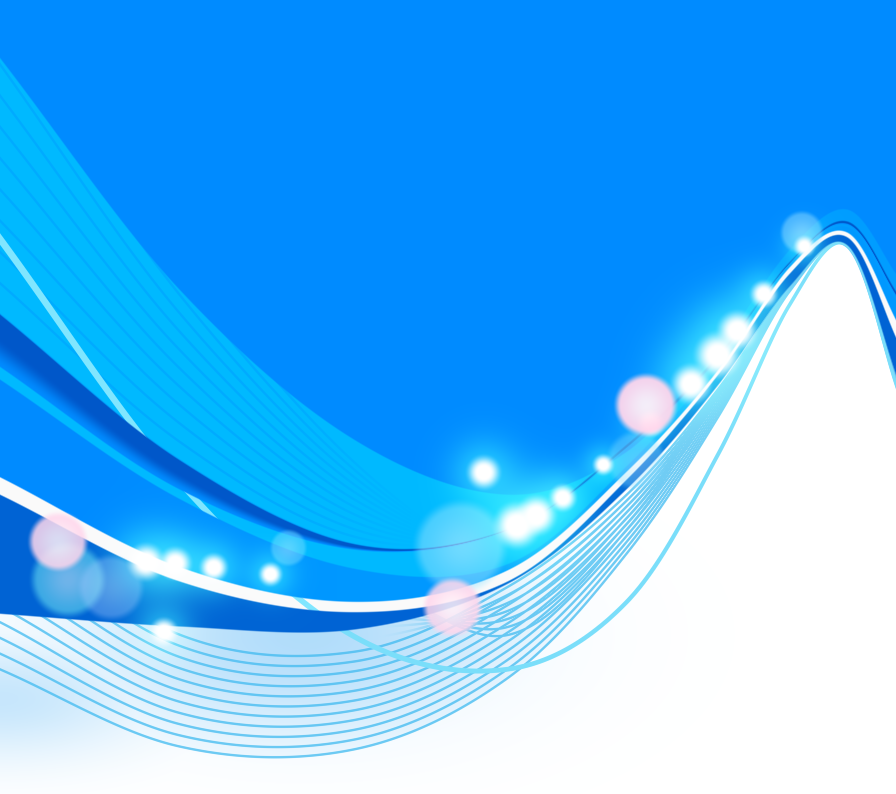
Reproduce this background procedurally as a WebGL 1 fragment shader.

```glsl
precision highp float;
// Flowing blue, cyan and white ribbons that sweep down and rise to a crest,
// with fine wires and glowing beads. Each edge is a spline of nine heights,
// whose knots crowd toward the crest; areas are layered from back to front.
uniform vec2 u_resolution;

#define BLUE vec3(0.0, 0.545, 1.0)
#define CYAN vec3(0.0, 0.725, 1.0)
#define DEEP vec3(0.0, 0.34, 0.79)
#define NAVY vec3(0.0, 0.39, 0.83)
#define PALE vec3(0.66, 0.85, 0.98)
#define WIRE vec3(0.25, 0.73, 0.94)
#define HALO vec3(0.2, 0.8, 1.0)
#define PINK vec3(1.0, 0.83, 0.92)
#define WIRE_WIDTH 0.0007
#define SLOPE_STEP 0.002

vec2 uv;
float aspect, pixel;
mat3 weightsHere, weightsNext;

// Cubic interpolation kernel
float kernel(float d) {
  d = abs(d);
  if (d < 1.0) return 1.0 + d * d * (1.5 * d - 2.5);
  return d < 2.0 ? 2.0 + d * (-4.0 + d * (2.5 - 0.5 * d)) : 0.0;
}

// Knot weights at x, with straight extension past both ends
mat3 knotWeights(float x) {
  float t = 5.0 * x + 3.0 * x * x * x * x * x;
  mat3 w = mat3(0.0);
  for (int i = 0; i < 3; i++)
    for (int j = 0; j < 3; j++) w[i][j] = kernel(t - float(3 * i + j));
  float before = kernel(t + 1.0), after = kernel(t - 9.0);
  w[0][0] += 2.0 * before;
  w[0][1] -= before;
  w[2][2] += 2.0 * after;
  w[2][1] -= after;
  return w;
}

float blend(mat3 w, mat3 k) {
  return dot(w[0], k[0]) + dot(w[1], k[1]) + dot(w[2], k[2]);
}

// Height and slope of a spline in this column
vec2 wave(mat3 k) {
  float h = blend(weightsHere, k);
  return vec2(h, (blend(weightsNext, k) - h) / (SLOPE_STEP * aspect));
}

float above(vec2 w) { return (uv.y - w.x) / sqrt(1.0 + w.y * w.y); }
float under(vec2 w) { return 1.0 - smoothstep(-pixel, pixel, above(w)); }

float stroke(vec2 w, float halfWidth) {
  return 1.0 - smoothstep(halfWidth, halfWidth + 1.3 * pixel, abs(above(w)));
}

// Evenly spread thin lines between two waves
float wires(vec2 a, vec2 b, float count) {
  float cover = 0.0;
  for (int i = 0; i < 12; i++) {
    float f = float(i) / (count - 1.0);
    if (f < 1.01) cover = max(cover, stroke(mix(a, b, f), WIRE_WIDTH));
  }
  return cover;
}

float reach(vec2 c) { return length((uv - c) * vec2(aspect, 1.0)); }

// White core in a cyan halo
vec3 bead(vec3 col, vec2 c, float r) {
  float d = reach(c) / r;
  col = 1.0 - (1.0 - col) * (1.0 - 0.65 * HALO * exp(-0.22 * d * d));
  return mix(col, vec3(1.0), 1.0 - smoothstep(0.4, 1.3, d));
}

// Soft translucent disc
vec3 disc(vec3 col, vec2 c, float r, vec3 tint, float alpha) {
  float d = reach(c) / r;
  vec3 fill = mix(vec3(1.0), tint, 0.35 + 0.65 * smoothstep(0.0, 1.0, d));
  return mix(col, fill, alpha * (1.0 - smoothstep(0.8, 1.08, d)));
}

void main() {
  uv = gl_FragCoord.xy / u_resolution;
  aspect = u_resolution.x / u_resolution.y;
  pixel = 1.0 / u_resolution.y;
  weightsHere = knotWeights(uv.x);
  weightsNext = knotWeights(uv.x + SLOPE_STEP);

  // Edges from top to bottom
  mat3 ridge = mat3(0.604, 0.421, 0.315, 0.333, 0.44, 0.553, 0.67, 0.721, 0.633);
  vec2 veil = wave(mat3(0.927, 0.636, 0.447, 0.377, 0.431, 0.56, 0.685, 0.736, 0.655));
  vec2 bandTop = wave(ridge);
  vec2 bandLow = wave(mat3(0.538, 0.384, 0.308, 0.331, 0.435, 0.547, 0.667, 0.717, 0.627));
  vec2 stripe = wave(mat3(0.522, 0.372, 0.284, 0.289, 0.413, 0.543, 0.666, 0.714, 0.622));
  vec2 ribbonTop = wave(mat3(0.399, 0.286, 0.242, 0.281, 0.406, 0.534, 0.663, 0.707, 0.597));
  vec2 ribbonLow = wave(mat3(0.377, 0.268, 0.229, 0.267, 0.396, 0.528, 0.655, 0.701, 0.575));
  vec2 shore = wave(mat3(0.227, 0.211, 0.207, 0.264, 0.384, 0.515, 0.639, 0.691, 0.528));
  vec2 netTop = wave(mat3(0.355, 0.201, 0.179, 0.26, 0.377, 0.51, 0.638, 0.69, 0.525));
  vec2 netCross = wave(mat3(0.31, 0.24, 0.267, 0.2, 0.333, 0.5, 0.637, 0.69, 0.52));
  vec2 netLow = wave(mat3(0.157, 0.06, 0.056, 0.145, 0.303, 0.475, 0.633, 0.689, 0.516));
  vec2 thread = wave(mat3(0.699, 0.394, 0.199, 0.157, 0.242, 0.428, 0.616, 0.691, 0.516));
  float threadLine = stroke(thread, mix(0.0035, 0.0012, uv.x));

  // Cyan veil with faint wires, then the dark band
  vec3 col = mix(BLUE, mix(CYAN, BLUE, 0.6 * smoothstep(0.6, 0.9, uv.x)), under(veil));
  vec2 faintTop = veil + vec2(0.11 - 0.35 * uv.x, -0.35 / aspect);
  col = mix(col, BLUE, 0.3 * wires(faintTop, bandTop, 12.0) * (1.0 - smoothstep(0.3, 0.5, uv.x)));
  col = mix(col, vec3(0.5, 0.9, 1.0), threadLine);
  float across = clamp((uv.y - bandLow.x) / max(bandTop.x - bandLow.x, 0.001), 0.0, 1.0);
  vec3 bandColor = mix(BLUE, DEEP, smoothstep(0.0, 0.55, across));
  col = mix(col, bandColor, under(bandTop) * (1.0 - under(bandLow)));

  // Blue hollow, white ribbon and navy wedge
  col = mix(col, BLUE + vec3(0.0, 0.05, 0.0) * smoothstep(0.1, 0.4, uv.x), under(stripe));
  vec3 ribbonColor = mix(vec3(0.98), vec3(0.5, 0.9, 1.0), threadLine);
  col = mix(col, ribbonColor, under(ribbonTop));
  col = mix(col, NAVY, under(ribbonLow));

  // White ground with pale tints, net and thread
  vec2 fanOffset = (uv - vec2(0.34, 0.2)) / vec2(0.24, 0.13);
  vec2 cornerOffset = (uv - vec2(0.0, 0.12)) / vec2(0.17, 0.075);
  float tint = 0.9 * exp(-dot(fanOffset, fanOffset)) * mix(0.35, 1.0, 1.0 - under(netLow));
  tint = max(tint, 0.65 * exp(-dot(cornerOffset, cornerOffset)));
  vec3 ground = mix(vec3(1.0), PALE, tint);
  float net = wires(netTop, netLow, 11.0);
  net = max(net, wires(netCross, netTop, 7.0) * smoothstep(0.42, 0.54, uv.x));
  ground = mix(ground, WIRE, 0.75 * net);
  ground = mix(ground, vec3(0.48, 0.87, 0.98), threadLine);
  col = mix(col, ground, under(shore));

  // Translucent discs
  col = disc(col, vec2(0.514, 0.311), 0.058, vec3(0.55, 0.88, 1.0), 0.5);
  col = disc(col, vec2(0.076, 0.27), 0.047, vec3(0.4, 0.88, 0.95), 0.55);
  col = disc(col, vec2(0.124, 0.26), 0.041, vec3(0.65, 0.78, 1.0), 0.35);
  col = disc(col, vec2(0.71, 0.42), 0.037, vec3(0.5, 0.85, 1.0), 0.35);
  col = disc(col, vec2(0.895, 0.707), 0.027, vec3(0.6, 0.87, 1.0), 0.45);
  col = disc(col, vec2(0.322, 0.31), 0.023, vec3(0.5, 0.88, 1.0), 0.4);

  // Beads along the ridge and along the left ribbon
  for (int i = 0; i < 10; i++) {
    float n = float(i);
    float x = 0.569 + 0.0374 * n - 0.0156 * cos((n - 2.0) * 1.0472);
    float r = 0.019 + 0.007 * cos(n * 1.0472);
    col = bead(col, vec2(x, blend(knotWeights(x), ridge)), r);
  }
  for (int i = 0; i < 4; i++) {
    float n = float(i);
    col = bead(col, vec2(0.163 + 0.031 * n + 0.0017 * n * n * n, 0.292 - 0.0017 * n * n), 0.021 - 0.0025 * n);
  }
  col = bead(col, vec2(0.54, 0.405), 0.019);
  col = bead(col, vec2(0.183, 0.204), 0.016);

  // Pink discs in front
  col = disc(col, vec2(0.721, 0.49), 0.039, PINK, 0.95);
  col = disc(col, vec2(0.065, 0.318), 0.037, PINK, 0.85);
  col = disc(col, vec2(0.505, 0.235), 0.037, PINK, 0.85);
  gl_FragColor = vec4(col, 1.0);
}
```
